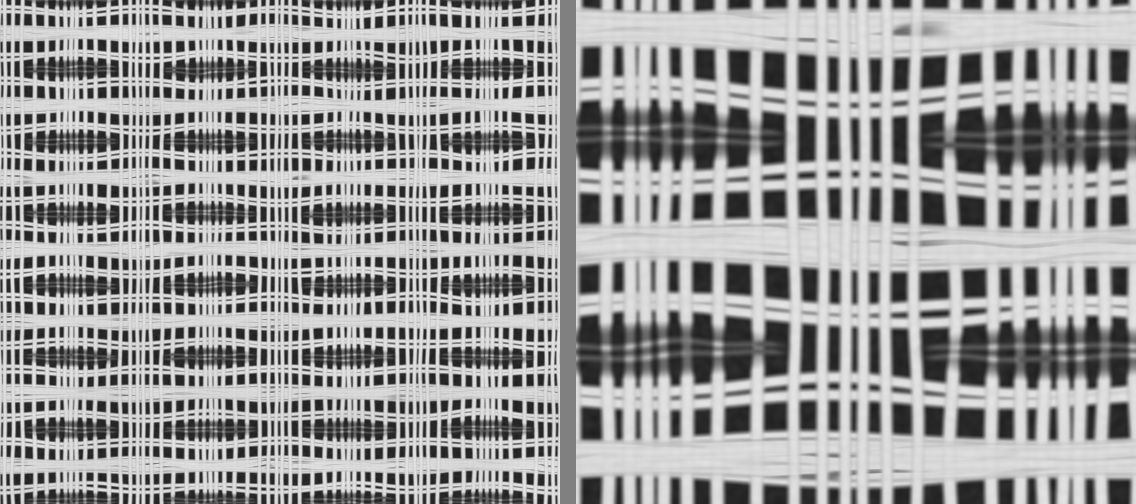
Left, the full canvas; right, a detail of the centre.
Give the GLSL for this texture, as a Shadertoy shader.

```glsl
#define REPEATS vec2(4.04, 7.01)
#define EYE_SHIFT vec2(0.515, 0.04)
#define WARPS 15.0
#define WARP_WIDTH 0.0165
#define WEFT_WIDTH 0.026
#define BUNCHING vec2(0.030, 0.008)
#define WOBBLE 0.042
#define SOFTNESS 0.0021
#define GROUND vec3(0.15)
#define YARN vec3(0.875)
#define DIM_YARN vec3(0.29)

const float TAU = 6.2831853;

vec2 hashGradient(vec2 p) {
    p = vec2(dot(p, vec2(127.1, 311.7)), dot(p, vec2(269.5, 183.3)));
    return fract(sin(p) * 43758.5) * 2.0 - 1.0;
}

float gradientNoise(vec2 p) {
    vec2 i = floor(p), f = fract(p);
    vec2 s = f * f * (3.0 - 2.0 * f);
    vec2 e = vec2(0.0, 1.0);
    float a = dot(hashGradient(i), f);
    float b = dot(hashGradient(i + e.yx), f - e.yx);
    float c = dot(hashGradient(i + e.xy), f - e.xy);
    float d = dot(hashGradient(i + e.yy), f - e.yy);
    return mix(mix(a, b, s.x), mix(c, d, s.x), s.y);
}

// Coverage of a strand at distance d from its axis
float strand(float d, float halfWidth, float soft) {
    return 1.0 - smoothstep(halfWidth - soft, halfWidth + soft, abs(d));
}

// Rounded yarn, darker toward its sides
vec3 yarnShade(float d, float halfWidth) {
    float r = min(abs(d) / halfWidth, 1.0);
    return YARN * (1.0 - 0.13 * r * r);
}

void mainImage(out vec4 fragColor, in vec2 fragCoord) {
    vec2 uv = fragCoord / iResolution.xy;
    float blur = max(SOFTNESS, 0.7 / iResolution.x);
    vec2 soft = blur * REPEATS * vec2(1.0, iResolution.x / iResolution.y);

    // Cell coordinates, with each eye centred on an integer
    vec2 cell = uv * REPEATS - EYE_SHIFT;
    cell.y += 0.04 * gradientNoise(cell * vec2(1.3, 0.6) + 9.0);
    vec2 id = floor(cell + 0.5);
    vec2 local = cell - id;
    float bulge = cos(TAU * cell.x);
    float height = abs(local.y);
    float side = local.y < 0.0 ? -1.0 : 1.0;
    float seam = smoothstep(0.24, 0.40, abs(local.x));
    vec2 lens = local / vec2(0.37, 0.145);
    float eye = 1.0 - smoothstep(0.25, 1.0, dot(lens, lens));

    vec3 color = GROUND + 0.05 * gradientNoise(cell * vec2(45.0, 25.0));

    // Packed band between the rows of eyes, split by thin slits
    float band = strand(0.5 - height, 0.085 - 0.012 * bulge, soft.y);
    float sway = 0.05 * gradientNoise(cell * vec2(5.0, 3.0));
    float grain = gradientNoise(vec2(cell.x * 4.5, (cell.y + sway) * 30.0));
    float slit = smoothstep(0.05, 0.38, grain) * mix(0.14, 0.5, seam);
    color = mix(color, YARN * (0.98 - slit), band);

    // Wefts bowing around the eye
    float rest[4] = float[4](0.160, 0.222, 0.416, 0.462);
    float bow[4] = float[4](0.036, 0.026, 0.020, 0.008);
    for (int i = 0; i < 4; i++) {
        float lane = id.y * 11.0 + side * (float(i) + 1.0) * 2.3;
        float axis = rest[i] + bow[i] * bulge
                   + WOBBLE * gradientNoise(vec2(cell.x * 2.6, lane + 0.37));
        float d = height - axis;
        float width = WEFT_WIDTH * (i < 2 ? 1.0 : 0.8);
        float cover = strand(d, width, soft.y) * (i < 2 ? 1.0 : 1.0 - 0.6 * band);
        color = mix(color, yarnShade(d, width), cover);
    }

    // Warps, bunched at the eye centres and the seams
    float warpCover = 0.0;
    float nearest = floor(cell.x * WARPS + 0.5);
    for (int j = -2; j <= 2; j++) {
        float index = nearest + float(j);
        float t = index / WARPS;
        float axis = t - dot(BUNCHING, sin(TAU * t * vec2(2.0, 1.0)))
                   + 0.45 * WOBBLE * gradientNoise(vec2(index * 7.31, cell.y * 1.4))
                   + 0.25 * WOBBLE * gradientNoise(vec2(index * 3.17, 0.5));
        float d = cell.x - axis;
        float width = WARP_WIDTH * (1.0 - 0.12 * seam) * (1.0 - 0.3 * eye);
        float cover = strand(d, width, soft.x);
        vec3 tone = mix(yarnShade(d, width), DIM_YARN, 0.8 * eye);
        color = mix(color, tone, cover * (1.0 - 0.85 * band * (1.0 - seam)));
        warpCover = max(warpCover, cover);
    }

    // Dim loose threads across the eye, bright at the knots
    for (int k = -1; k <= 1; k += 2) {
        float lane = id.y * 5.0 + float(k) * 1.7;
        float axis = float(k) * 0.028 + WOBBLE * gradientNoise(vec2(cell.x * 6.0, lane + 0.4));
        float cover = strand(local.y - axis, 0.013, soft.y) * smoothstep(0.0, 0.4, eye);
        float knot = warpCover * smoothstep(-0.3, 0.15, gradientNoise(vec2(cell.x * 11.0, lane)));
        color = mix(color, mix(DIM_YARN * 1.15, YARN * 0.85, knot), cover);
    }

    // Fine fibre grain and slow unevenness
    color *= 1.0 + 0.035 * gradientNoise(cell * vec2(38.0, 30.0));
    color *= 1.0 + 0.05 * gradientNoise(cell * vec2(1.7, 1.2) + 4.0);
    fragColor = vec4(clamp(color, 0.0, 1.0), 1.0);
}
```
